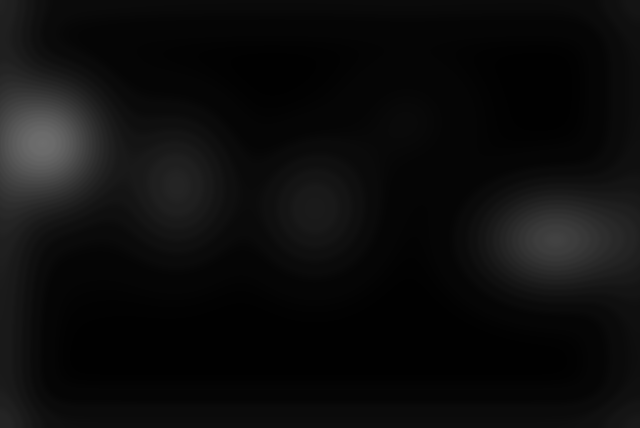
Give the GLSL for this background, as a Shadertoy shader.

```glsl
// Soft grey glows drifting across a near-black field with faintly lit borders.

// Gaussian spot with separate horizontal and vertical spread.
float glow(vec2 p, vec2 center, vec2 spread) {
    vec2 d = (p - center) / spread;
    return exp(-0.5 * dot(d, d));
}

// Light that leaks in from a border and fades with distance.
float edgeLight(float distanceIn, float reach) {
    return exp(-pow(distanceIn / reach, 2.0));
}

// Gently stepped tone, giving broad tonal rings with soft boundaries.
float softBands(float tone, float stepSize) {
    float level = tone / stepSize;
    return (floor(level) + smoothstep(0.15, 0.85, fract(level))) * stepSize;
}

void mainImage(out vec4 fragColor, in vec2 fragCoord) {
    vec2 uv = fragCoord / iResolution.xy;
    vec2 p = uv * vec2(1.5, 1.0);
    float light = 0.006;

    // Border light
    light += 0.095 * edgeLight(p.x, 0.08);
    light += 0.045 * edgeLight(1.5 - p.x, 0.09);
    light += 0.045 * edgeLight(p.y, 0.07);
    light += 0.028 * edgeLight(1.0 - p.y, 0.075);

    // Bright lamps near the left and right sides
    light += 0.36 * glow(p, vec2(0.112, 0.667), vec2(0.083, 0.088));
    light += 0.05 * glow(p, vec2(0.10, 0.62), vec2(0.16, 0.15));
    light += 0.21 * glow(p, vec2(1.29, 0.438), vec2(0.105, 0.077));
    light += 0.055 * glow(p, vec2(1.42, 0.45), vec2(0.15, 0.09));

    // Dim lamps across the middle
    light += 0.125 * glow(p, vec2(0.420, 0.565), vec2(0.085, 0.105));
    light += 0.100 * glow(p, vec2(0.738, 0.512), vec2(0.088, 0.095));
    light += 0.026 * glow(p, vec2(0.955, 0.715), vec2(0.105, 0.100));

    fragColor = vec4(vec3(softBands(light, 0.02)), 1.0);
}
```
